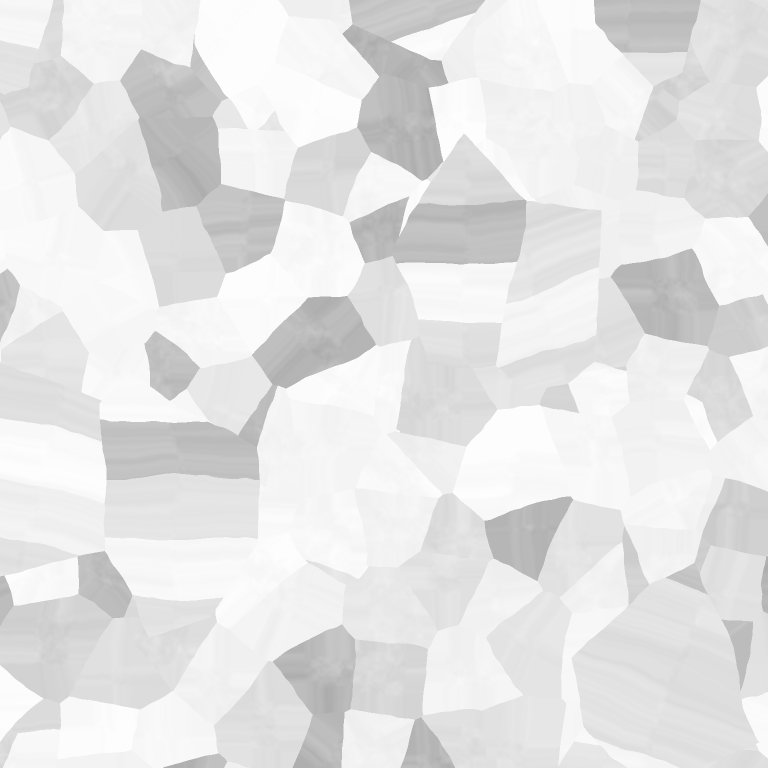
A WebGL 1 fragment shader for this texture map:

```glsl
precision highp float;
// Pale grey collage of angular patches: small power-diagram cells, with some
// taller banded plates on top. Each patch has a mottled core whose border
// values are smeared outwards into straight streaks.
uniform vec2 u_resolution;

const float SHARD_GRID = 11.0;           // small patches per canvas side
const vec2  PLATE_GRID = vec2(6.3, 4.4); // large plates per canvas side
const float PLATE_SHARE = 0.20;          // plates drawn as banded blocks
const float BLANK_SHARE = 0.16;          // plates that bleach their shards
const float BAND_COUNT = 13.0;           // bands per canvas side in a plate
const float JITTER = 0.84;
const float SIZE_SPREAD = 0.26;          // variation of the cell sizes
const float WHITE = 0.967, LIGHT = 0.89, MID = 0.84, DARK = 0.735;
const float WHITE_END = 0.48, LIGHT_END = 0.78, MID_END = 0.88;

float hash(vec2 p) {
  vec3 q = fract(p.xyx * 0.1031);
  q += dot(q, q.yzx + 33.33);
  return fract((q.x + q.y) * q.z);
}

vec2 hash2(vec2 p) {
  return vec2(hash(p + 17.3), hash(p + 61.7));
}

float noise(vec2 p) {
  vec2 i = floor(p), f = fract(p);
  f = f * f * (3.0 - 2.0 * f);
  vec2 e = vec2(0.0, 1.0);
  return mix(mix(hash(i), hash(i + e.yx), f.x),
             mix(hash(i + e.xy), hash(i + e.yy), f.x), f.y);
}

vec2 rotate(vec2 p, float a) {
  float c = cos(a), s = sin(a);
  return vec2(c * p.x + s * p.y, c * p.y - s * p.x);
}

// Weighted Voronoi: xy = cell id, zw = offset from its seed in grid units
vec4 nearestCell(vec2 p) {
  vec2 base = floor(p);
  vec4 cell = vec4(0.0);
  float best = 9.0;
  for (int j = -1; j <= 1; j++) {
    for (int i = -1; i <= 1; i++) {
      vec2 id = base + vec2(float(i), float(j));
      vec2 offset = p - id - 0.5 - JITTER * (hash2(id) - 0.5);
      float d = dot(offset, offset) - SIZE_SPREAD * hash(id + 5.1);
      if (d < best) {
        best = d;
        cell = vec4(id, offset);
      }
    }
  }
  return cell;
}

// Grey level for a random rank in 0..1, with a little spread
float pickTone(float rank, float spread) {
  float tone = rank < WHITE_END ? WHITE : rank < LIGHT_END ? LIGHT
             : rank < MID_END ? MID : DARK;
  return tone + (spread - 0.5) * 0.045;
}

// Mottled grain around zero, from broad clouds to fine specks
float grain(vec2 p) {
  float broad = noise(p * 22.0) - 0.5;
  float sharp = smoothstep(0.3, 0.7, noise(p * 58.0 + 9.0)) - 0.5;
  float fine = noise(p * 130.0 + 31.0) - 0.5;
  float speck = noise(p * 260.0 + 47.0) - 0.5;
  return broad * 0.45 + sharp * 0.25 + fine * 0.3 + speck * 0.2;
}

// Grain clamped to a core box, which stretches it into streaks outside
float smearedGrain(vec2 local, vec2 core, vec2 id) {
  return grain(clamp(local, -core, core) + hash2(id + 3.7) * 7.0);
}

float collage(vec2 p) {
  vec2 bend = vec2(noise(p * 13.0), noise(p * 13.0 + 40.0)) - 0.5;
  vec2 nick = vec2(noise(p * 75.0), noise(p * 75.0 + 80.0)) - 0.5;
  vec2 warped = p + bend * 0.014 + nick * 0.0025;

  vec4 plate = nearestCell(warped * PLATE_GRID + 20.0);
  float kind = hash(plate.xy + 8.9);
  float tone, texture;

  if (kind < PLATE_SHARE) {
    // Large plate: slanted bands with long streaks along them
    float tilt = (hash(plate.xy + 2.3) - 0.5) * 0.8;
    vec2 local = rotate(plate.zw / PLATE_GRID, tilt);
    vec2 bandId = plate.xy + vec2(0.0, 50.0 + floor(local.y * BAND_COUNT));
    tone = pickTone(hash(bandId), hash(bandId + 4.4));
    texture = smearedGrain(local, vec2(0.006, 0.3), plate.xy);
  } else {
    // Small shard: half lie along the axes, half in any direction
    vec4 shard = nearestCell(warped * SHARD_GRID + 70.0);
    float turn = hash(shard.xy + 6.2);
    float angle = turn < 0.5 ? 0.0 : (turn - 0.5) * 6.2832;
    vec2 local = rotate(shard.zw / SHARD_GRID, angle);
    vec2 core = 0.006 + 0.036 * hash2(shard.xy + 12.0);
    float rank = hash(shard.xy + 9.6);
    bool blank = kind < PLATE_SHARE + BLANK_SHARE;
    rank = blank ? rank * WHITE_END : mix(0.12, 1.0, rank);
    tone = pickTone(rank, hash(shard.xy + 14.8));
    texture = smearedGrain(local, core, shard.xy);
  }
  float contrast = mix(0.13, 0.045, smoothstep(DARK, WHITE, tone));
  return min(tone + texture * contrast, 0.992);
}

void main() {
  // Four samples per pixel smooth the patch edges
  float side = min(u_resolution.x, u_resolution.y);
  float total = 0.0;
  for (int j = 0; j < 2; j++) {
    for (int i = 0; i < 2; i++) {
      vec2 shift = (vec2(float(i), float(j)) - 0.5) * 0.5;
      total += collage((gl_FragCoord.xy + shift) / side);
    }
  }
  gl_FragColor = vec4(vec3(total * 0.25), 1.0);
}
```
